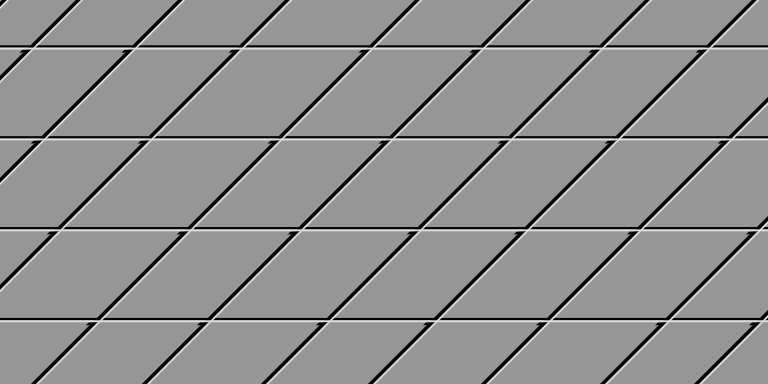
Reproduce this pattern procedurally as a Shadertoy shader.

```glsl
// Slanted grey slabs: level courses crossed by unevenly spaced 45 degree joints.
// Each joint is a dark groove with a pale lit edge; box-filtered bands give
// exact edge smoothing. All lengths are in canvas heights.
#define COURSE_PITCH 0.2367
#define COURSE_START 0.1240
#define JOINT_PITCH  0.2800
#define JOINT_START  0.0182
#define COURSE_DARK  0.0062
#define COURSE_LIGHT 0.0050
#define JOINT_DARK   0.0138
#define JOINT_LIGHT  0.0062
#define HEEL         vec2(0.0090, 0.0080)
#define SLAB_COLOR   vec3(0.59)
#define GROOVE_COLOR vec3(0.02)
#define EDGE_COLOR   vec3(0.87)

const int JOINTS = 11;

// Uneven joint spacing, as fractions of the joint pitch
const float DRIFT[JOINTS] = float[JOINTS](
    0.0, -0.312, -0.363, -0.367, -0.158, -0.126,
    -0.019, -0.023, 0.028, 0.135, 0.009);

// Share of a filter of the given width around v that lies in [lo, hi]
float band(float v, float lo, float hi, float width) {
    float overlap = min(hi, v + 0.5 * width) - max(lo, v - 0.5 * width);
    return clamp(overlap / width, 0.0, 1.0);
}

void mainImage(out vec4 fragColor, in vec2 fragCoord) {
    float pixel = 1.0 / iResolution.y;
    vec2 p = vec2(fragCoord.x, iResolution.y - fragCoord.y) * pixel;

    // Level courses: signed offset below the nearest one
    float row = (p.y - COURSE_START) / COURSE_PITCH;
    float below = (row - round(row)) * COURSE_PITCH;
    float groove = band(below, -COURSE_DARK, 0.0, pixel);
    float edge = band(below, 0.0, COURSE_LIGHT, pixel);
    float heelRow = band(below, COURSE_LIGHT, COURSE_LIGHT + HEEL.y, pixel);

    // Diagonal joints, with a short heel of shadow under each course
    float slant = p.x + p.y;
    float soft = 1.414 * pixel;
    for (int i = 0; i < JOINTS; i++) {
        float d = slant - JOINT_START - JOINT_PITCH * (float(i) + DRIFT[i]);
        float heel = heelRow * band(d, -JOINT_DARK - HEEL.x, 0.0, soft);
        groove = max(groove, max(heel, band(d, -JOINT_DARK, 0.0, soft)));
        edge = max(edge, band(d, 0.0, JOINT_LIGHT, soft));
    }

    // Lit edges lie over the grooves
    vec3 color = mix(SLAB_COLOR, GROOVE_COLOR, groove);
    color = mix(color, EDGE_COLOR, edge);
    fragColor = vec4(color, 1.0);
}
```
